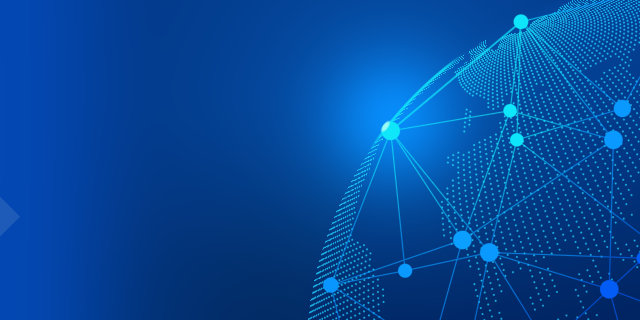
Reproduce this background procedurally as a Shadertoy shader.

```glsl
// Blue technology backdrop: a dotted globe with a glowing network of nodes.

const vec2 GLOBE_CENTER = vec2(2.133, -0.128);
const float GLOBE_RADIUS = 1.178;
const float GLOBE_ROLL = 0.45;
const vec2 HUB = vec2(1.221, 0.591);
const vec3 CYAN = vec3(0.06, 0.90, 0.98);
const vec3 AZURE = vec3(0.04, 0.60, 1.00);
const vec3 ROYAL = vec3(0.01, 0.36, 0.96);

// Nodes: position and radius
const vec3 NODES[12] = vec3[](
    vec3(1.221, 0.591, 0.029), vec3(1.628, 0.932, 0.023), vec3(1.594, 0.654, 0.021),
    vec3(1.615, 0.563, 0.021), vec3(1.945, 0.661, 0.027), vec3(1.917, 0.563, 0.029),
    vec3(1.445, 0.250, 0.029), vec3(1.529, 0.211, 0.029), vec3(1.266, 0.154, 0.022),
    vec3(1.034, 0.109, 0.024), vec3(1.904, 0.096, 0.029), vec3(2.010, 0.193, 0.021));

// Links between pairs of nodes
const ivec2 LINKS[22] = ivec2[](
    ivec2(0, 1), ivec2(0, 2), ivec2(0, 9), ivec2(0, 8), ivec2(0, 6), ivec2(0, 7),
    ivec2(1, 2), ivec2(1, 3), ivec2(1, 4), ivec2(1, 5), ivec2(2, 5), ivec2(2, 6),
    ivec2(3, 7), ivec2(3, 4), ivec2(5, 6), ivec2(5, 10), ivec2(6, 9), ivec2(7, 8),
    ivec2(8, 9), ivec2(7, 10), ivec2(7, 11), ivec2(10, 11));

// Links leaving the canvas: node index and end point
const vec3 RAYS[11] = vec3[](
    vec3(6, 1.375, 0), vec3(7, 1.484, 0), vec3(7, 1.66, 0), vec3(9, 1.06, 0),
    vec3(9, 1.2, 0), vec3(10, 1.8, 0), vec3(10, 1.93, 0), vec3(10, 2, 0.06),
    vec3(4, 2, 0.76), vec3(3, 2, 0.27), vec3(1, 1.95, 1.01));

float hash(vec2 p) { return fract(sin(dot(p, vec2(127.1, 311.7))) * 43758.5); }

float noise(vec2 p) {
    vec2 i = floor(p), f = fract(p);
    f = f * f * (3.0 - 2.0 * f);
    return mix(mix(hash(i), hash(i + vec2(1, 0)), f.x),
               mix(hash(i + vec2(0, 1)), hash(i + vec2(1, 1)), f.x), f.y);
}

mat2 rotation(float a) { return mat2(cos(a), sin(a), -sin(a), cos(a)); }

float segment(vec2 p, vec2 a, vec2 b) {
    vec2 d = b - a;
    return length(p - a - d * clamp(dot(p - a, d) / dot(d, d), 0.0, 1.0));
}

float fill(float dist, float aa) { return smoothstep(aa, -aa, dist); }

// Positive inside a tilted ellipse
float ellipse(vec2 p, vec2 center, vec2 radii, float tilt) {
    return 1.0 - length(rotation(-tilt) * (p - center) / radii);
}

// Cyan around the hub, deeper blue toward the lower right
vec3 networkTint(vec2 p) {
    float d = distance(p, vec2(1.45, 0.75)) + 0.2 * (p.x - 1.45);
    return mix(mix(CYAN, AZURE, smoothstep(0.28, 0.55, d)), ROYAL, smoothstep(0.65, 0.9, d));
}

vec3 background(vec2 p) {
    vec3 col = mix(vec3(0.01, 0.28, 0.70), vec3(0.01, 0.225, 0.54), smoothstep(0.0, 0.55, p.x));
    float shade = smoothstep(0.1, 0.9, p.x) * smoothstep(0.75, 0.0, p.y);
    col *= 1.0 - 0.3 * shade;
    float inside = fill(distance(p, GLOBE_CENTER) - GLOBE_RADIUS, 0.03);
    col = mix(col, mix(vec3(0.0, 0.13, 0.38), vec3(0.01, 0.26, 0.60), p.y), 0.7 * inside);
    float d = distance(p, HUB + vec2(0.01, 0.03));
    col += vec3(0.01, 0.09, 0.12) * exp(-d * d * 3.5);
    return col + vec3(0.01, 0.24, 0.33) * exp(-d * d * 22.0);
}

// Land areas and the band along the left rim
float landMask(vec2 p) {
    float rimDepth = 1.0 - distance(p, GLOBE_CENTER) / GLOBE_RADIUS;
    float land = ellipse(p, vec2(1.73, 0.466), vec2(0.43, 0.25), 0.64);
    land = max(land, ellipse(p, vec2(1.80, 0.88), vec2(0.40, 0.115), 0.42));
    land = max(land, ellipse(p, vec2(1.08, 0.08), vec2(0.12, 0.18), 0.0));
    float band = mix(0.055, 0.010, smoothstep(0.25, 0.62, p.y));
    land = max(land, (1.0 - rimDepth / band) * step(p.x, 1.45));
    return step(0.0, land + 0.35 * (noise(p * 22.0) - 0.55));
}

// Latitude and longitude grid of dots projected onto the canvas
float globeDots(vec2 p, float aa) {
    vec2 q = rotation(-GLOBE_ROLL) * (p - GLOBE_CENTER) / GLOBE_RADIUS;
    float depth = 1.0 - dot(q, q);
    if (depth < 0.0) return 0.0;
    vec2 pitch = vec2(0.026, 0.0175);
    vec2 cell = round(vec2(atan(q.x, sqrt(depth)), asin(q.y)) / pitch) * pitch;
    vec2 dot2d = vec2(sin(cell.x) * cos(cell.y), sin(cell.y));
    vec2 center = GLOBE_CENTER + GLOBE_RADIUS * (rotation(GLOBE_ROLL) * dot2d);
    return fill(distance(p, center) - 0.0029, aa) * landMask(center);
}

void mainImage(out vec4 fragColor, in vec2 fragCoord) {
    vec2 p = fragCoord / iResolution.y;
    float aa = 0.8 / iResolution.y;
    vec3 col = background(p);
    vec3 tint = networkTint(p);

    // Pointed tab on the left edge
    col = mix(col, vec3(0.25, 0.45, 0.76), 0.45 * fill(p.x + abs(p.y - 0.323) - 0.0625, aa));

    // Dots and the bright rim above the hub
    col = mix(col, mix(tint, vec3(0.15, 0.85, 0.96), 0.75), 0.85 * globeDots(p, aa));
    float rim = abs(distance(p, GLOBE_CENTER) - GLOBE_RADIUS);
    float arc = smoothstep(0.52, 0.6, p.y) * smoothstep(1.45, 1.38, p.x);
    col = mix(col, CYAN, 0.85 * arc * fill(rim - 0.004, aa));

    // Links
    float line = segment(p, NODES[0].xy, NODES[1].xy) - 0.0012;
    for (int i = 0; i < 22; i++)
        line = min(line, segment(p, NODES[LINKS[i].x].xy, NODES[LINKS[i].y].xy));
    for (int i = 0; i < 11; i++)
        line = min(line, segment(p, NODES[int(RAYS[i].x)].xy, RAYS[i].yz));
    col = mix(col, tint, 0.75 * fill(line - 0.0017, aa));

    // Nodes, with a pale sparkle beside the hub
    for (int i = 0; i < 12; i++)
        col = mix(col, networkTint(NODES[i].xy), fill(distance(p, NODES[i].xy) - NODES[i].z, aa));
    float sparkle = ellipse(p, HUB + vec2(-0.016, 0.014), vec2(0.026, 0.011), 0.95);
    col = mix(col, vec3(0.75, 1.0, 0.95), 0.8 * smoothstep(0.0, 0.6, sparkle));
    fragColor = vec4(col, 1.0);
}
```
